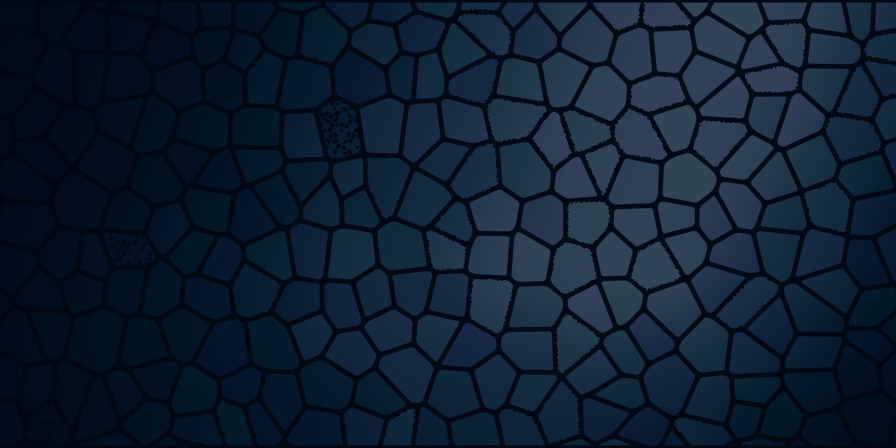
This pattern is drawn by a Shadertoy shader. Its source:

```glsl
const float ROWS = 10.5;
const float GROUT_HALF_WIDTH = 0.056;
const vec3 GROUT = vec3(0.0, 0.035, 0.078);
const vec3 ABYSS = vec3(0.0, 0.043, 0.092);
const vec3 DEEP  = vec3(0.015, 0.100, 0.170);
const vec3 SLATE = vec3(0.075, 0.165, 0.250);
const vec3 MIST  = vec3(0.195, 0.265, 0.345);

vec2 hash2(vec2 p) {
    vec3 q = fract(p.xyx * vec3(0.1031, 0.1030, 0.0973));
    q += dot(q, q.yzx + 33.33);
    return fract((q.xx + q.yz) * q.zy);
}

// Jittered point of a staggered grid
vec2 site(vec2 id, float jitter) {
    float stagger = 0.5 * mod(id.y, 2.0) - 0.25;
    return id + 0.5 + vec2(stagger, 0.0) + jitter * (hash2(id + 57.0) - 0.5);
}

float smoothMin(float a, float b, float k) {
    float h = max(k - abs(a - b), 0.0) / k;
    return min(a, b) - 0.25 * h * h * k;
}

// Cellular noise: x = distance to the cell wall, yz = cell id
vec3 cells(vec2 p, float jitter, float rounding) {
    vec2 base = floor(p), nearestId = base, nearest = vec2(0.0);
    float best = 1e3;
    for (int y = -2; y <= 2; y++)
    for (int x = -2; x <= 2; x++) {
        vec2 id = base + vec2(x, y);
        vec2 r = site(id, jitter) - p;
        if (dot(r, r) < best) {
            best = dot(r, r);
            nearest = r;
            nearestId = id;
        }
    }
    float wall = 1e3;
    for (int y = -2; y <= 2; y++)
    for (int x = -2; x <= 2; x++) {
        vec2 id = nearestId + vec2(x, y);
        if (id == nearestId) continue;
        vec2 r = site(id, jitter) - p;
        wall = smoothMin(wall, dot(0.5 * (nearest + r), normalize(r - nearest)), rounding);
    }
    return vec3(wall, nearestId);
}

// Slanted band of light, falling off faster to the right
float glow(vec2 p) {
    float d = p.x - (1.25 + 0.43 * p.y);
    d /= d < 0.0 ? 0.84 : 0.52;
    return exp(-d * d) * mix(0.5, 1.0, smoothstep(0.0, 0.45, p.y));
}

vec3 ramp(float t) {
    vec3 c = mix(ABYSS, DEEP, smoothstep(0.0, 0.32, t));
    c = mix(c, SLATE, smoothstep(0.26, 0.62, t));
    return mix(c, MIST, smoothstep(0.58, 1.05, t));
}

float ripple(vec2 p) {
    return sin(p.x * 31.0 + 2.0 * sin(p.y * 17.0)) * sin(p.y * 37.0 + 2.0 * sin(p.x * 23.0));
}

// Small dark flakes inside a damaged tile
float flakes(vec2 p, float pixel) {
    vec3 c = cells(p * 8.0, 0.8, 0.1);
    float kept = step(0.45, hash2(c.yz + 9.0).x);
    return kept * smoothstep(-4.0 * pixel, 4.0 * pixel, c.x - 0.12);
}

void mainImage(out vec4 fragColor, in vec2 fragCoord) {
    vec2 p = fragCoord / iResolution.y;
    float pixel = ROWS / iResolution.y;
    vec2 q = p * ROWS;
    vec3 cell = cells(q, 0.78, 0.07);
    vec2 tone = hash2(cell.yz + 3.0);
    vec2 wear = hash2(cell.yz + 131.0);

    // Tile colour with a slight shift of light and hue
    float light = glow(p);
    vec3 tile = ramp(light + 0.17 * (tone.x - 0.5) * smoothstep(0.0, 0.4, light));
    tile += (tone.y - 0.5) * vec3(0.012, -0.022, 0.022) * smoothstep(0.0, 0.35, light);

    // Worn edges on some tiles, flakes on very few
    float rough = 0.022 * step(0.78, wear.x) * ripple(q);
    float damaged = step(0.985, wear.y);
    tile = mix(tile, GROUT, damaged * flakes(q, pixel));

    // Grout lines and thin dark rims at top and bottom
    float inside = smoothstep(-0.75 * pixel, 0.75 * pixel, cell.x + rough - GROUT_HALF_WIDTH);
    float rim = min(p.y, 1.0 - p.y) * ROWS;
    inside *= smoothstep(-0.75 * pixel, 0.75 * pixel, rim - 0.06);
    vec3 grout = GROUT * mix(0.8, 1.1, light);
    fragColor = vec4(mix(grout, tile, inside), 1.0);
}
```
